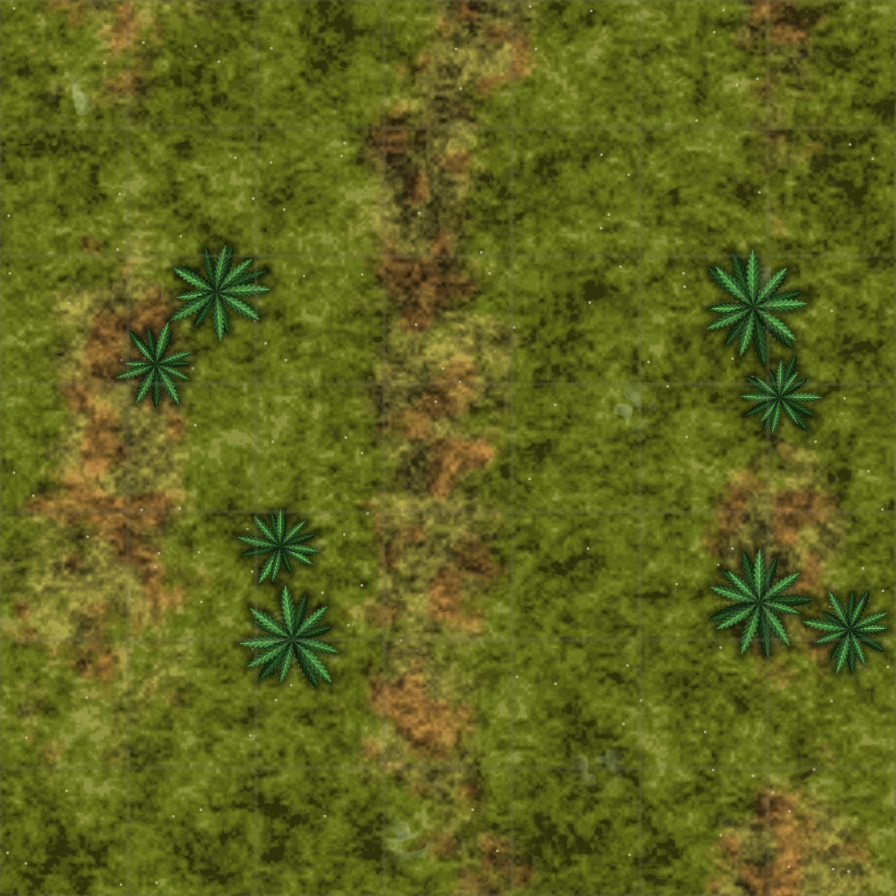
This texture is drawn by a WebGL 1 fragment shader. Its source:

```glsl
precision highp float;
// Mossy meadow seen from above: layered value noise and short grass strokes
// choose a green, worn earth gathers in upright bands, and paired ferns,
// pale clumps, flecks and a faint square grid are laid over it.
uniform vec2 u_resolution;

const float TAU = 6.28319;
const float GRID_CELLS = 7.0;
const float GRID_OPACITY = 0.27;
const float BAND_PERIOD = 0.37;
const float BAND_START = 0.14;
const float FERN_RADIUS = 0.072;
const float LEAVES_PER_LAYER = 8.0;
const vec3 DEEP = vec3(0.19, 0.20, 0.04);
const vec3 SHADE = vec3(0.30, 0.33, 0.07);
const vec3 MOSS = vec3(0.36, 0.40, 0.08);
const vec3 BRIGHT = vec3(0.42, 0.47, 0.11);
const vec3 TIP = vec3(0.55, 0.57, 0.25);
const vec3 KHAKI = vec3(0.45, 0.42, 0.18);
const vec3 RUST = vec3(0.47, 0.34, 0.16);
const vec3 PALE = vec3(0.52, 0.57, 0.33);
const vec3 STONE = vec3(0.68, 0.67, 0.57);
const vec3 FERN_LIGHT = vec3(0.27, 0.49, 0.22);
const vec3 FERN_DARK = vec3(0.10, 0.21, 0.08);
const vec3 GRID_GRAY = vec3(0.43, 0.43, 0.33);

float aa; // one pixel in canvas units

vec2 hash2(vec2 p) {
  vec3 q = fract(p.xyx * vec3(0.1031, 0.1030, 0.0973));
  q += dot(q, q.yzx + 33.33);
  return fract((q.xx + q.yz) * q.zy);
}

float noise(vec2 p) {
  vec2 i = floor(p), f = fract(p);
  f = f * f * (3.0 - 2.0 * f);
  vec2 e = vec2(0.0, 1.0);
  return mix(mix(hash2(i).x, hash2(i + e.yx).x, f.x),
             mix(hash2(i + e).x, hash2(i + e.yy).x, f.x), f.y);
}

// Noise rescaled to zero mean and unit deviation
float grain(vec2 p) { return (noise(p) - 0.5) / 0.214; }

vec2 turn(vec2 p, float a) {
  float c = cos(a), s = sin(a);
  return vec2(c * p.x + s * p.y, c * p.y - s * p.x);
}

// Signed tone of overlapping tapered grass strokes
float strokes(vec2 p, float scale) {
  vec2 g = p * scale, home = floor(g);
  float tone = 0.0;
  for (int j = -1; j <= 1; j++) for (int i = -1; i <= 1; i++) {
    vec2 id = home + vec2(float(i), float(j));
    vec2 h = hash2(id + scale), k = hash2(id + scale + 57.0);
    vec2 q = turn(g - id - h, noise(id * 0.13) * TAU + k.x * 1.4);
    q.y += 0.3 * q.x * q.x;
    float width = 0.14 * (1.0 - smoothstep(0.1, 0.75, abs(q.x)));
    float soft = aa * scale * 0.7;
    float cover = 1.0 - smoothstep(width - soft, width + soft, abs(q.y));
    cover *= 1.0 - smoothstep(0.55, 0.75, abs(q.x));
    tone = mix(tone, k.y * 2.0 - 0.9, cover);
  }
  return tone;
}

vec3 mossColor(float z) {
  vec3 c = mix(DEEP, SHADE, smoothstep(-2.1, -0.9, z));
  c = mix(c, MOSS, smoothstep(-0.9, -0.1, z));
  c = mix(c, BRIGHT, smoothstep(-0.1, 0.9, z));
  return mix(c, TIP, smoothstep(0.9, 2.2, z));
}

// Two whorls of serrated leaves, dark below and light above, over a shadow
vec3 drawFern(vec3 ground, vec2 p, float radius, float seed) {
  vec3 c = ground;
  float shadow = 0.0, covered = 0.0;
  for (int n = 0; n < 16; n++) {
    float k = float(n), upper = step(LEAVES_PER_LAYER, k);
    vec2 h = hash2(vec2(k, seed * 7.0 + 3.0));
    float angle = (k + 0.7 * h.x + 0.5 * upper) * TAU / LEAVES_PER_LAYER + seed;
    float len = radius * (0.68 + 0.32 * h.y);
    vec2 q = turn(p, angle) / len;
    float x = clamp(q.x, 0.0, 1.0);
    float width = 0.30 * pow(x, 0.7) * pow(1.0 - x, 0.65);
    width *= 1.0 + 0.13 * sin(x * 65.0);
    float d = max(abs(q.y) - width, max(-q.x, q.x - 1.0)) * len;
    shadow = max(shadow, 1.0 - smoothstep(-0.002, 0.011, d));
    float cover = 1.0 - smoothstep(-aa, aa * 0.6, d);
    float light = 0.78 + 0.16 * sign(q.y) + 0.10 * sin(x * 55.0 - abs(q.y) * 70.0);
    light += 0.25 * (1.0 - smoothstep(0.0, 0.035, abs(q.y)));
    light *= 0.55 + 0.45 * smoothstep(0.0, 0.0035, -d);
    light *= 0.65 + 0.45 * smoothstep(0.0, 0.5, x);
    vec3 leaf = mix(FERN_DARK * 1.15, FERN_LIGHT, upper * (0.7 + 0.3 * h.x));
    c = mix(c, leaf * light * 1.15, cover);
    covered = max(covered, cover);
  }
  return mix(c, ground * 0.35, shadow * 0.75 * (1.0 - covered));
}

void main() {
  aa = 1.0 / u_resolution.y;
  vec2 p = gl_FragCoord.xy * aa;

  // Moss tone from broad mottling down to fine blades
  vec2 warped = p + 0.012 * vec2(noise(p * 22.0), noise(p * 22.0 + 41.0));
  float z = 0.30 * grain(warped * 6.0) + 0.36 * grain(warped * 19.0 + 7.0)
          + 0.44 * grain(warped * vec2(42.0, 56.0)) + 0.50 * grain(warped * vec2(105.0, 135.0))
          + 0.32 * grain(p * 230.0) + 0.55 * strokes(p, 62.0) + 0.40 * strokes(p + 3.0, 105.0);
  vec3 color = mossColor(z);

  // Worn earth in broken upright bands
  float band = 0.5 + 0.5 * cos(TAU * (p.x - BAND_START) / BAND_PERIOD);
  float wear = 0.55 * band + 0.75 * noise(p * vec2(7.0, 5.0) + 11.0)
             + 0.25 * noise(warped * 30.0) + 0.15 * noise(p * 85.0);
  vec3 earth = mix(KHAKI, RUST, smoothstep(0.4, 0.75, noise(warped * 34.0 + 19.0)));
  earth *= clamp(1.0 + 0.27 * z, 0.35, 1.6);
  color = mix(color, earth, 0.9 * smoothstep(0.97, 1.23, wear));

  // Pale leafy clumps, a few of them stones
  vec2 cell = floor(p * 5.0), h = hash2(cell + 5.0), kind = hash2(cell + 83.0);
  float reach = length(fract(p * 5.0) - 0.25 - 0.5 * h) * 0.2;
  float isStone = step(0.92, kind.x);
  float clump = step(0.68, kind.x) * (1.0 - smoothstep(0.010, mix(0.036, 0.018, isStone), reach));
  clump *= smoothstep(0.40, 0.60, noise(warped * mix(95.0, 45.0, isStone)));
  color = mix(color, mix(PALE, STONE, isStone) * (1.0 + 0.12 * z), 0.75 * clump);

  // Tiny white flecks
  cell = floor(p * 48.0);
  h = hash2(cell + 131.0);
  float fleck = length(fract(p * 48.0) - 0.2 - 0.6 * h) / 48.0;
  float isFleck = step(0.93, hash2(cell + 211.0).x);
  color = mix(color, STONE * 1.1, 0.8 * isFleck * (1.0 - smoothstep(0.0008, 0.0012 + aa, fleck)));

  // Ferns: a large and a small one in each quarter
  for (int n = 0; n < 8; n++) {
    float k = float(n), group = floor(k * 0.5), small = mod(k, 2.0);
    vec2 place = hash2(vec2(group, 17.0)), vary = hash2(vec2(k, 29.0));
    vec2 center = (vec2(mod(group, 2.0), floor(group * 0.5)) + 0.5) * 0.5 + (place - 0.5) * 0.2;
    center += small * turn(vec2(0.105, 0.0), vary.x * TAU);
    float radius = FERN_RADIUS * (0.86 + 0.2 * vary.y - 0.22 * small);
    if (length(p - center) < radius * 1.25) color = drawFern(color, p - center, radius, k + vary.x);
  }

  // Faint square grid
  vec2 gap = abs(fract(p * GRID_CELLS + 0.5) - 0.5) / GRID_CELLS;
  float line = 1.0 - smoothstep(0.001, 0.0018 + aa, min(gap.x, gap.y));
  color = mix(color, GRID_GRAY, GRID_OPACITY * line);
  gl_FragColor = vec4(clamp(color, 0.0, 1.0), 1.0);
}
```
